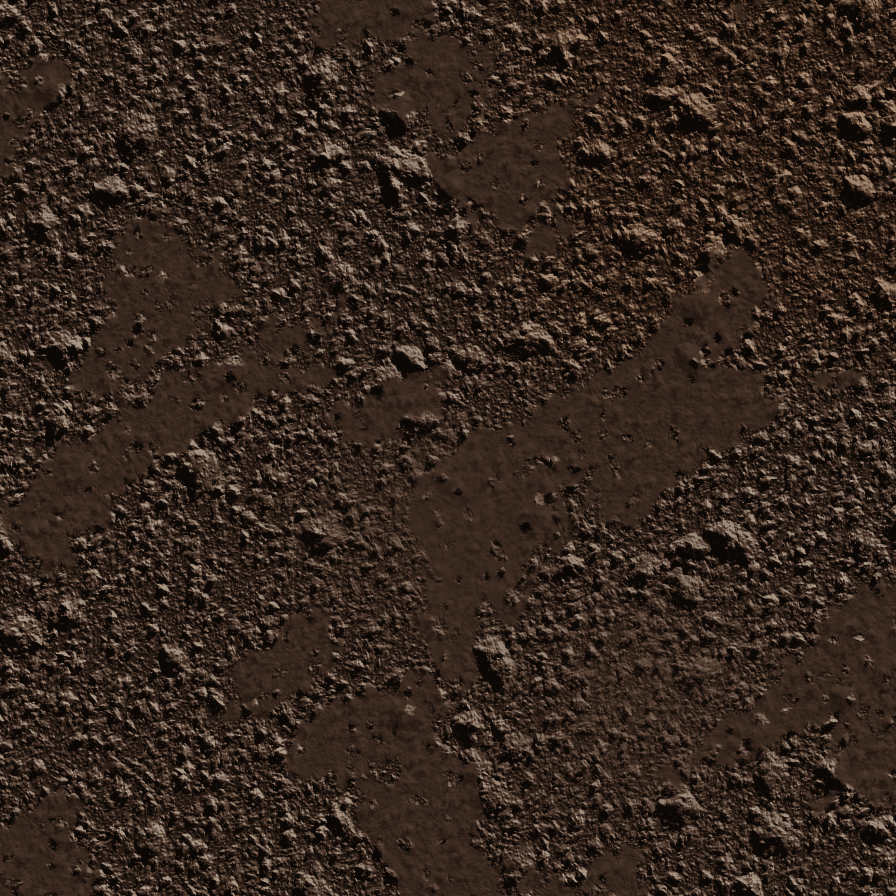
Write a Shadertoy shader that draws this texture.

```glsl
vec3 hash3(vec2 cell) {
    vec3 q = fract(cell.xyx * vec3(0.1031, 0.1030, 0.0973));
    q += dot(q, q.yxz + 33.33);
    return fract((q.xxy + q.yzz) * q.zyx);
}

// Cellular stones: x is the height of the tallest tilted dome, y its random id
vec2 stones(vec2 p, float density) {
    vec2 base = floor(p), best = vec2(0.0);
    for (int j = -1; j <= 1; j++)
    for (int i = -1; i <= 1; i++) {
        vec2 cell = base + vec2(i, j);
        vec3 rnd = hash3(cell + 17.0);
        if (rnd.z > density) continue;
        vec2 d = p - cell - rnd.xy;
        float id = fract(rnd.z * 57.3 + rnd.x * 13.7);
        float turn = 2.6 * fract(id * 7.7) - 2.0;
        vec2 axis = vec2(cos(turn), sin(turn));
        d = vec2(dot(d, axis), 1.4 * dot(d, vec2(-axis.y, axis.x)));
        float radius = 0.45 + 0.4 * rnd.y;
        float dome = 1.0 - dot(d, d) / (radius * radius);
        float facet = 1.2 - (abs(d.x) + abs(d.y)) / radius + 0.4 * (rnd.x - 0.5) * d.x;
        dome = (0.3 + 0.4 * id) * min(dome, facet);
        if (dome > best.x) best = vec2(dome, id);
    }
    return best;
}

vec2 warp(vec2 p) {
    return p + 0.0015 * sin(p.yx * vec2(91.0, 83.0) + 2.0 * sin(p * 47.0))
             + 0.0003 * sin(p.yx * vec2(371.0, 413.0));
}

float soilHeight(vec2 p) {
    p = warp(p);
    return stones(p * 27.0, 0.1).x / 27.0
         + stones(p * 68.0 + 7.0, 0.5).x / 68.0
         + stones(p * 125.0 + 31.0, 0.75).x / 125.0
         + 1.1 * stones(p * 250.0 + 53.0, 0.9).x / 250.0;
}

// Smooth mud: wavy patches, denser along two crossing bands
float mudMask(vec2 p) {
    float n = sin(12.0 * p.x + 2.0 * sin(8.0 * p.y) + 1.0)
            + sin(14.0 * p.y + 2.0 * sin(10.0 * p.x + 2.0))
            + 0.7 * sin(29.0 * p.x - 21.0 * p.y + 2.0 * sin(17.0 * p.y))
            + 0.35 * sin(53.0 * p.x + 2.0 * sin(47.0 * p.y))
            + 0.25 * sin(117.0 * p.y + 3.0 * sin(91.0 * p.x));
    float column = smoothstep(0.05, 0.035, abs(p.x - 0.49)) * smoothstep(0.85, 0.8, p.y);
    float row = smoothstep(0.055, 0.04, abs(p.y - 0.54)) * smoothstep(0.15, 0.2, p.x);
    return smoothstep(0.95, 1.35, n + 1.2 * max(column, row));
}

// Dark brown through warm earth to pale grey stone
vec3 earthColor(float tone) {
    return tone * mix(vec3(1.0, 0.68, 0.5), vec3(1.0, 0.89, 0.79), smoothstep(0.1, 0.65, tone));
}

void mainImage(out vec4 fragColor, in vec2 fragCoord) {
    vec2 p = fragCoord / iResolution.y;
    vec2 light = vec2(0.5, 0.866);

    // Slope towards the light
    float h = soilHeight(p);
    float slope = (soilHeight(p - light * 0.0009) - soilHeight(p + light * 0.0009)) / 0.0018;

    // Shadows cast by taller stones
    float cover = 0.0;
    for (int i = 1; i <= 3; i++) {
        float reach = 0.004 * float(i);
        cover = max(cover, soilHeight(p + light * reach) - h - 0.4 * reach);
    }
    float shadow = smoothstep(0.0003, 0.0045, cover);
    float crevice = smoothstep(0.005, 0.0005, h);

    // Mud cover with faint bumps, broken by exposed specks
    vec2 speck = stones(warp(p) * 60.0 + 91.0, 0.28);
    float bump = stones(p * 75.0 + 3.0, 0.8).x - 0.25;
    float mud = mudMask(p) * (1.0 - 0.85 * smoothstep(0.1, 0.3, speck.x));

    // Dusty zones with softer relief
    vec2 a = p - vec2(0.48, 0.42), b = p - vec2(0.72, 0.22);
    float dust = 0.5 * max(exp(-70.0 * dot(a, a)), exp(-60.0 * dot(b, b)));
    float relief = (1.0 - 0.85 * mud) * (1.0 - dust);

    // Tone of earth and scattered pale stones
    vec2 pebble = stones(warp(p) * 68.0 + 7.0, 0.5);
    float pale = smoothstep(0.78, 0.88, pebble.y) * smoothstep(0.05, 0.2, pebble.x);
    float shade = 0.75 * clamp(slope, -3.0, 2.0) - 1.5 * shadow - 0.5 * crevice + 0.35 * pale;
    shade *= shade > 0.0 ? 0.55 : 1.05;
    float base = mix(0.275, 0.24 + 0.07 * bump, mud);
    float tone = clamp(base * exp(relief * shade), 0.04, 0.66);

    // Warmer soil towards the upper right
    float warm = smoothstep(0.45, 0.7, p.x) * smoothstep(0.5, 0.7, p.y) * (1.0 - mud);
    vec3 color = earthColor(tone) * mix(vec3(1.0), vec3(1.0, 0.94, 0.87), warm);
    fragColor = vec4(color, 1.0);
}
```
